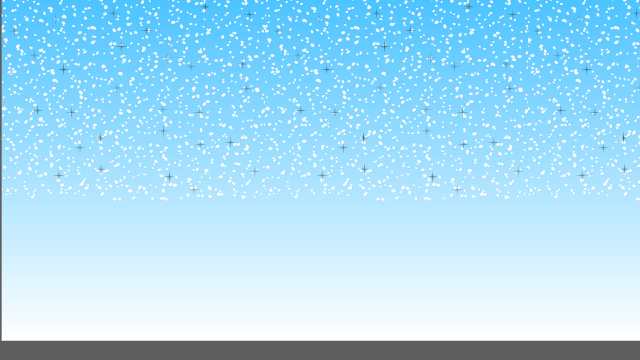
A Shadertoy shader for this background:

```glsl
const vec3 SKY_TOP = vec3(0.30, 0.765, 1.0);
const vec3 SKY_LOW = vec3(1.0);
const vec3 FRAME_GREY = vec3(0.37);
const vec3 FLAKE_RIM = vec3(0.52, 0.64, 0.70);
const vec3 STAR_INK = vec3(0.20, 0.34, 0.40);

const float GROUND_TOP = 0.0535;
const float LEFT_BORDER = 0.0046;
const float SNOW_BOTTOM = 0.445;
const float TILE_WIDTH = 0.7315;
const float LAST_TILE_WIDTH = 0.722;

vec2 hash22(vec2 p) {
    vec3 q = fract(vec3(p.xyx) * vec3(0.1031, 0.1030, 0.0973));
    q += dot(q, q.yzx + 33.33);
    return fract((q.xx + q.yz) * q.zy);
}

// Coverage of a shape from its signed distance.
float coverage(float dist, float pixel) {
    return clamp(0.5 - dist / pixel, 0.0, 1.0);
}

// Horizontal repeat; the last seam is slightly narrower.
vec2 tileSpace(vec2 p) {
    p.x -= LEFT_BORDER;
    p.x -= TILE_WIDTH * step(TILE_WIDTH, p.x);
    p.x -= LAST_TILE_WIDTH * step(TILE_WIDTH, p.x);
    return vec2(p.x, 1.0 - p.y);
}

float ellipseDistance(vec2 p, vec2 radii, float angle) {
    float c = cos(angle), s = sin(angle);
    p = mat2(c, -s, s, c) * p;
    return (length(p / radii) - 1.0) * min(radii.x, radii.y);
}

// x: white body, y: body with its shaded rim.
vec2 snowLayer(vec2 p, float cellSize, float seed, float pixel) {
    vec2 cell = floor(p / cellSize);
    vec2 mask = vec2(0.0);
    for (int j = -1; j <= 1; j++)
    for (int i = -1; i <= 1; i++) {
        vec2 id = cell + vec2(i, j);
        vec2 center = (id + hash22(id + seed)) * cellSize;
        if (center.y > 1.0 - SNOW_BOTTOM) continue;
        vec2 shape = hash22(id + seed + 47.0);
        vec2 radii = mix(vec2(0.0026, 0.0021), vec2(0.0060, 0.0042), shape.x * shape.x);
        float angle = (shape.y - 0.5) * 2.4;
        vec2 d = p - center;
        float body = coverage(ellipseDistance(d, radii, angle), pixel);
        float rim = coverage(ellipseDistance(d - 0.0008, radii + 0.0005, angle), pixel);
        mask = max(mask, vec2(body, max(body, rim * 0.55)));
    }
    return mask;
}

float ray(vec2 p, float reach, float width, float pixel) {
    float taper = clamp(1.0 - abs(p.x) / reach, 0.0, 1.0);
    return coverage(abs(p.y) - width * taper, pixel) * sqrt(taper);
}

// Four long rays with short diagonals.
float sparkle(vec2 p, float reach, float pixel) {
    vec2 diagonal = vec2(p.x + p.y, p.x - p.y) * 0.7071;
    float longRays = max(ray(p, reach, 0.0016, pixel), ray(p.yx, reach, 0.0016, pixel));
    float shortRays = max(ray(diagonal, reach * 0.5, 0.001, pixel),
                          ray(diagonal.yx, reach * 0.5, 0.001, pixel));
    return max(longRays, shortRays * 0.6);
}

float starLayer(vec2 p, vec2 cellSize, float seed, float pixel) {
    vec2 id = floor(p / cellSize);
    vec2 center = (id + mix(vec2(0.16), vec2(0.84), hash22(id + seed))) * cellSize;
    vec2 look = hash22(id + seed + 19.0);
    float visible = step(0.07, look.x) * step(center.y, 1.0 - SNOW_BOTTOM);
    return visible * mix(0.4, 0.9, look.y) * sparkle(p - center, 0.0165, pixel);
}

void mainImage(out vec4 fragColor, in vec2 fragCoord) {
    float pixel = 1.0 / iResolution.y;
    vec2 p = fragCoord * pixel;
    vec2 tile = tileSpace(p);

    // Sky
    float height = clamp((p.y - GROUND_TOP) / (1.0 - GROUND_TOP), 0.0, 1.0);
    vec3 color = mix(SKY_LOW, SKY_TOP, height);

    // Snow and stars
    float cellSize = TILE_WIDTH / 26.0;
    vec2 snow = max(snowLayer(tile, cellSize, 3.0, pixel),
                    snowLayer(tile, cellSize, 131.0, pixel));
    color = mix(color, FLAKE_RIM, (snow.y - snow.x) * 0.6);
    color = mix(color, vec3(1.0), snow.x);
    vec2 starCell = vec2(TILE_WIDTH / 6.0, (1.0 - SNOW_BOTTOM) / 5.0);
    color = mix(color, STAR_INK, starLayer(tile, starCell, 11.0, pixel));

    // Grey ground and left border
    float frame = max(coverage(p.y - GROUND_TOP, pixel), coverage(p.x - LEFT_BORDER, pixel));
    fragColor = vec4(mix(color, FRAME_GREY, frame), 1.0);
}
```
